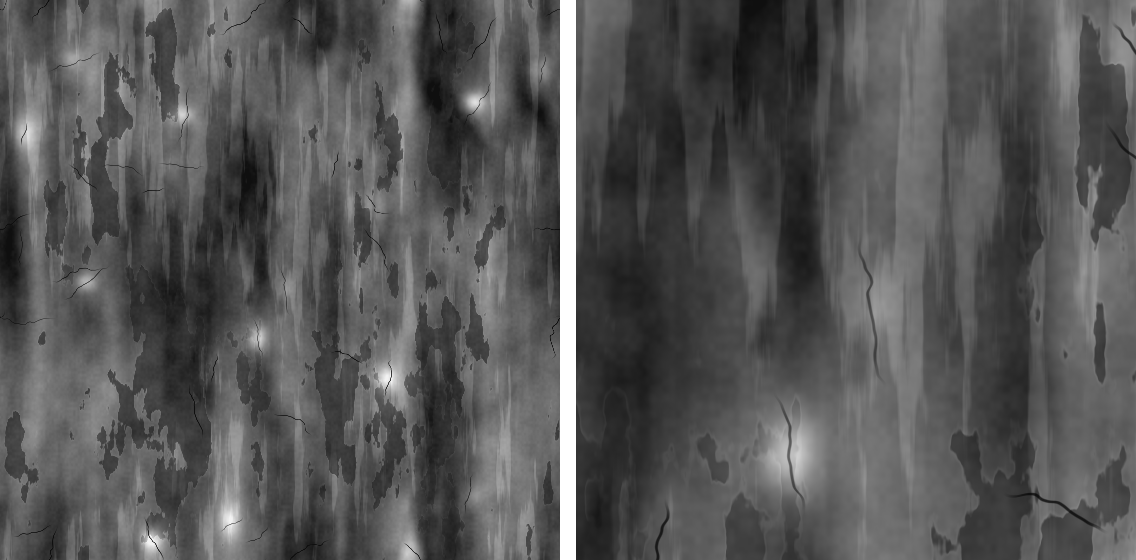
Left: the whole. Right: its middle third, enlarged.
Give the GLSL for this texture, as a three.js fragment shader.

```glsl
// Tiling grey weathered wall: vertical stains, peeled flakes, pale glows and hairline cracks.
varying vec2 vUv;

float hash(vec2 p) {
  return fract(sin(dot(p, vec2(127.1, 311.7))) * 43758.5453);
}

// Value noise that wraps after a whole number of cells.
float noise(vec2 uv, vec2 cells) {
  vec2 p = uv * cells;
  vec2 i = floor(p);
  vec2 f = p - i;
  f = f * f * f * (f * (f * 6.0 - 15.0) + 10.0);
  vec2 seed = cells * 1.7;
  vec2 a = mod(i, cells) + seed;
  vec2 b = mod(i + 1.0, cells) + seed;
  return mix(mix(hash(a), hash(vec2(b.x, a.y)), f.x),
             mix(hash(vec2(a.x, b.y)), hash(b), f.x), f.y);
}

// Layered noise, centred on zero.
float fbm(vec2 uv, vec2 cells) {
  float sum = 0.0;
  float amplitude = 0.5;
  for (int i = 0; i < 5; i++) {
    sum += amplitude * (noise(uv, cells) - 0.5);
    uv += vec2(0.37, 0.19);
    cells *= 2.0;
    amplitude *= 0.5;
  }
  return sum;
}

// Shortest offset from a point on the wrapping tile.
vec2 wrapOffset(vec2 uv, vec2 center) {
  return fract(uv - center + 0.5) - 0.5;
}

vec2 rotate(vec2 p, float angle) {
  float c = cos(angle);
  float s = sin(angle);
  return vec2(c * p.x + s * p.y, c * p.y - s * p.x);
}

void main() {
  vec2 uv = vUv;
  vec2 warped = uv + vec2(0.012, 0.05) * (noise(uv, vec2(6.0, 5.0)) - 0.5);

  // Soft clouds and long vertical stains
  float tone = 0.375 + 0.45 * fbm(warped, vec2(5.0, 4.0));
  tone += 0.4 * fbm(warped, vec2(17.0, 2.0));
  tone += 0.12 * (noise(warped, vec2(30.0, 2.0)) - 0.5);
  tone -= 0.18 * smoothstep(0.03, 0.25, fbm(warped, vec2(9.0, 3.0)));

  // Soft dark smears, leaning off the vertical
  for (int i = 0; i < 7; i++) {
    float id = float(i) + 3.0;
    vec2 center = vec2(hash(vec2(id, 1.3)), hash(vec2(id, 5.9)));
    vec2 q = rotate(wrapOffset(uv, center), 1.4 * (hash(vec2(id, 8.2)) - 0.5));
    q /= vec2(0.018, 0.09);
    tone -= 0.13 * exp(-dot(q, q));
  }

  // Pale scraped fibres
  float scrape = fbm(uv, vec2(64.0, 6.0)) + 0.9 * fbm(warped, vec2(4.0, 3.0));
  tone += 0.11 * smoothstep(0.13, 0.25, scrape);

  // Dark peeled flakes with ragged, dripping edges
  float peel = fbm(warped, vec2(20.0, 5.0)) + 0.6 * fbm(uv, vec2(40.0, 18.0))
             + 0.9 * fbm(uv + 0.41, vec2(6.0, 3.0));
  float flake = smoothstep(0.18, 0.205, peel);
  tone = mix(tone, 0.13 + 0.15 * tone, 0.72 * flake);
  tone += 0.03 * smoothstep(0.15, 0.18, peel) * (1.0 - flake);

  // Mottling and fine grain
  tone += 0.13 * fbm(uv, vec2(36.0, 30.0));
  tone += 0.03 * (noise(uv, vec2(256.0, 200.0)) - 0.5);

  // Hairline cracks, every other one on a bright glow
  float crack = 0.0;
  for (int i = 0; i < 38; i++) {
    float id = float(i) + 1.0;
    vec2 center = vec2(hash(vec2(id, 2.7)), hash(vec2(id, 7.1)));
    float variety = hash(vec2(id, 11.3));
    vec2 d = wrapOffset(uv, center);
    vec2 q = rotate(d, 3.0 * (hash(vec2(id, 4.6)) - 0.5));
    vec2 path = vec2(q.x + 0.5, variety);
    float bend = 0.022 * (noise(path, vec2(24.0, 64.0)) - 0.5)
               + 0.007 * (noise(path, vec2(110.0, 64.0)) - 0.5);
    float line = 1.0 - smoothstep(0.0003, 0.0014, abs(q.y - bend));
    float reach = mix(0.02, 0.06, variety);
    line *= 1.0 - smoothstep(0.5, 1.0, abs(q.x) / reach);
    crack = max(crack, line * mix(0.4, 0.8, hash(vec2(id, 9.4))));

    if (mod(id, 2.0) < 0.5) {
      vec2 g = d * vec2(1.0, mix(0.45, 1.2, variety));
      float r2 = dot(g, g);
      float strength = 0.06 + 0.38 * pow(hash(vec2(id, 6.8)), 2.0);
      tone += strength * (exp(-r2 / 0.0003) + 0.35 * exp(-r2 / 0.002));
    }
  }
  tone *= 1.0 - crack;

  gl_FragColor = vec4(vec3(clamp(tone, 0.06, 0.95)), 1.0);
}
```
